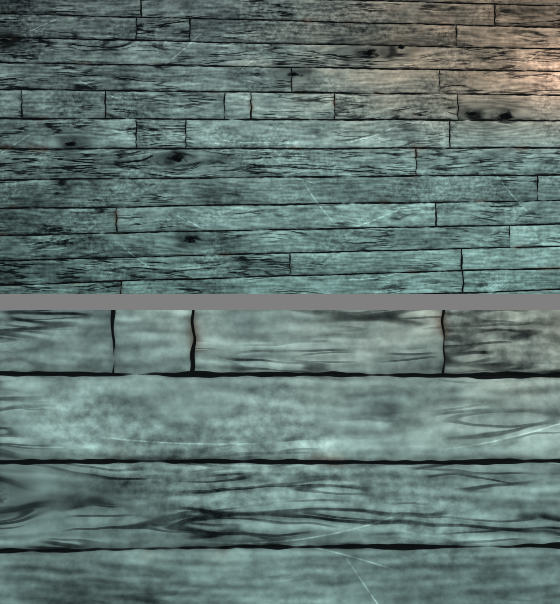
Top, the full canvas; bottom, a detail of the centre.
A Shadertoy shader for this texture:

```glsl
// Weathered teal plank wall: fanned rows, butt joints, cracked grain, knots, scratches, warm light at right.
const vec3 DARK = vec3(0.07, 0.09, 0.095);
const vec3 PALE = vec3(0.71, 0.81, 0.79);
const vec3 WARM_TINT = vec3(1.15, 0.90, 0.79);
const vec3 TEAL_TINT = vec3(0.90, 1.02, 1.01);
const vec3 GLOW = vec3(0.34, 0.25, 0.21);
const vec3 RUST = vec3(0.36, 0.20, 0.14);
const float PITCH = 0.0925;       // mean plank height
const float FAN_Y = 0.53;         // height where the seams run level
const float FAN = 0.13;           // narrowing of planks towards the right
const float ROW_AT_FAN = 5.4;
const float ROW_SWAY = 0.2;       // variation of plank height
const float SEAM = 0.0021;        // half width of the gaps
const float JOINT_CELL = 0.27;    // one possible joint per cell
const int JOINT_CELLS = 8;
const int KNOTS = 9;
const int SCRATCHES = 18;
const float TAU = 6.28318;

vec2 hash2(vec2 p) {
    vec3 q = fract(p.xyx * vec3(0.1031, 0.1030, 0.0973));
    q += dot(q, q.yzx + 33.33);
    return fract((q.xx + q.yz) * q.zy);
}

// Gradient noise, about -1 to 1
float gradAt(vec2 cell, vec2 offset) {
    float a = TAU * hash2(cell).x;
    return dot(vec2(cos(a), sin(a)), offset);
}

float noise(vec2 p) {
    vec2 i = floor(p), f = p - i;
    vec2 w = f * f * f * (f * (f * 6.0 - 15.0) + 10.0);
    vec2 e = vec2(1.0, 0.0);
    float low = mix(gradAt(i, f), gradAt(i + e.xy, f - e.xy), w.x);
    float high = mix(gradAt(i + e.yx, f - e.yx), gradAt(i + e.xx, f - e.xx), w.x);
    return 1.5 * mix(low, high, w.y);
}

float fbm(vec2 p) {
    float sum = 0.0, amp = 0.55;
    for (int i = 0; i < 4; i++) {
        sum += amp * noise(p);
        p = p * 2.03 + 17.3;
        amp *= 0.55;
    }
    return sum;
}

// Thin line along the zero crossings of a noise value
float vein(float n, float width) {
    return 1.0 - smoothstep(0.3 * width, width, abs(n));
}

void mainImage(out vec4 fragColor, in vec2 fragCoord) {
    float px = 1.0 / iResolution.y;
    vec2 p = fragCoord * px;
    float u = fragCoord.x / iResolution.x;
    float aspect = iResolution.x * px;

    // Plank rows
    float wobble = 0.002 * noise(p * vec2(4.0, 9.0)) + 0.0009 * noise(p * vec2(45.0, 12.0));
    float r = (p.y + wobble - FAN_Y) * (1.0 + FAN * u) / PITCH + ROW_AT_FAN;
    r += ROW_SWAY * sin(r * TAU / 10.0);
    float row = floor(r), f = r - row;
    float seamDist = min(f, 1.0 - f) * PITCH;

    // Butt joints, denser in the middle rows
    float jointDist = 1.0, board = 0.0;
    float chance = mix(0.15, 0.62, exp(-pow((row - 6.0) / 2.3, 2.0)));
    float xJoint = p.x + 0.003 * noise(vec2(p.x * 6.0, p.y * 45.0));
    for (int i = 0; i < JOINT_CELLS; i++) {
        vec2 h = hash2(vec2(float(i) + 3.0, row + 41.0));
        float at = (float(i) + 0.15 + 0.7 * h.x) * JOINT_CELL;
        if (h.y < chance) {
            jointDist = min(jointDist, abs(xJoint - at));
            board += step(at, xJoint);
        }
    }
    vec2 boardRnd = hash2(vec2(row + 23.0, board * 7.0 + 5.0));

    // Knots open the grain and leave dark holes
    float grainY = p.y, hole = 0.0, stain = 0.0;
    for (int i = 0; i < KNOTS; i++) {
        vec2 h = hash2(vec2(float(i) * 3.0 + 11.0, 67.0));
        vec2 d = p - vec2((float(i) + h.x) / float(KNOTS) * aspect, 0.06 + 0.88 * h.y);
        float size = 0.6 + 0.6 * fract(h.x * 7.0);
        float e = length(d * vec2(32.0, 85.0)) / size + 1.1 * fbm(p * vec2(35.0, 60.0));
        hole = max(hole, 1.0 - smoothstep(0.3, 1.2, e));
        stain = max(stain, exp(-dot(d * vec2(13.0, 22.0), d * vec2(13.0, 22.0)) / size));
        grainY -= 0.75 * d.y * exp(-dot(d * vec2(9.0, 25.0), d * vec2(9.0, 25.0)));
    }

    // Grain: fibres, short broken cracks, blotches and grit
    vec2 g = vec2(p.x, grainY + 0.013 * noise(p * vec2(3.0, 9.0) + boardRnd * 30.0));
    g.y += 0.0018 * noise(p * vec2(28.0, 22.0));
    g += boardRnd * 13.0;
    float fibre = noise(g * vec2(13.0, 120.0)) + 0.6 * noise(g * vec2(30.0, 75.0));
    float patchy = smoothstep(-0.3, 0.3, noise(p * vec2(4.5, 18.0) + boardRnd * 9.0) + boardRnd.y - 0.5);
    float broken = smoothstep(-0.25, 0.15, noise(g * vec2(11.0, 30.0) + 4.0));
    float wide = noise(g * vec2(5.0, 46.0)), thin = noise(g * vec2(8.0, 78.0) + 8.0);
    float crack = max(vein(wide, 0.15), 0.75 * vein(thin, 0.2)) * broken;
    float lip = smoothstep(0.12, 0.4, wide) * patchy;
    float blotch = fbm(p * vec2(4.5, 8.0) + boardRnd * 5.0);
    float grit = fbm(p * vec2(70.0, 85.0));
    float rough = smoothstep(0.0, 0.4, noise(p * vec2(5.0, 7.0) + 51.0));

    // Light falls off to the left, the top and the lower left corner
    float tone = 0.55 + 0.10 * u;
    tone -= 0.17 * smoothstep(0.72, 1.0, p.y) + 0.14 * (1.0 - smoothstep(0.0, 0.4, u));
    tone -= 0.10 * (1.0 - smoothstep(0.0, 0.25, p.y)) * (1.0 - u);
    tone += 0.15 * (boardRnd.x - 0.5) + 0.31 * blotch + 0.17 * fibre;
    tone += (0.15 + 0.14 * rough) * grit + 0.13 * lip;
    tone -= 0.38 * crack * patchy + (0.22 + 0.3 * grit) * stain;
    tone += 0.13 * smoothstep(0.80, 0.93, f) - 0.08 * (1.0 - smoothstep(0.0, 0.16, f));

    // Faint, hair-thin curved scratches, mostly at the left
    for (int i = 0; i < SCRATCHES; i++) {
        vec2 h = hash2(vec2(float(i) + 7.0, 19.0)), k = hash2(vec2(float(i) + 31.0, 83.0));
        float a = mix(-1.0, 0.9, k.x);
        vec2 d = p - vec2(aspect * pow(h.x, 1.5), h.y);
        vec2 s = vec2(cos(a) * d.x + sin(a) * d.y, cos(a) * d.y - sin(a) * d.x);
        float len = 0.05 + 0.10 * k.y;
        float off = abs(s.y - (k.y - 0.5) * 2.0 * s.x * s.x);
        float line = 1.0 - smoothstep(0.0, 0.0006 + px, off);
        tone += (0.2 + 0.25 * grit) * line * (1.0 - smoothstep(0.4 * len, len, abs(s.x)));
    }

    // Colour, warm tint and glow
    vec3 color = mix(DARK, PALE, clamp(tone, 0.0, 1.15));
    float warm = smoothstep(0.35, 0.95, u + 0.15 * blotch) * smoothstep(0.42, 0.78, p.y);
    color *= mix(mix(vec3(1.0), TEAL_TINT, 1.0 - p.y), WARM_TINT, warm);
    vec2 toGlow = (vec2(u, p.y) - vec2(1.02, 0.73)) / vec2(0.09, 0.12);
    color += GLOW * exp(-dot(toGlow, toGlow)) * (0.4 + tone);
    float rust = smoothstep(0.4, 0.7, noise(p * vec2(11.0, 17.0))) * exp(-min(seamDist, jointDist) * 170.0);
    color = mix(color, RUST, 0.5 * rust);

    // Gaps of uneven width and depth, ragged chips and holes
    float uneven = noise(p * vec2(13.0, 14.0)) + 0.5 * noise(p * vec2(50.0, 40.0));
    float width = SEAM * (1.0 + 0.9 * uneven);
    float gapDist = min(seamDist, jointDist + 0.0007);
    float gap = 1.0 - smoothstep(width - 0.6 * px, width + 0.6 * px, gapDist);
    float depth = smoothstep(-0.9, 0.1, uneven + 0.3);
    color *= 1.0 - 0.42 * depth * exp(-gapDist * 260.0);
    color = mix(color, DARK * 0.5, max(0.92 * depth * gap, hole));
    fragColor = vec4(clamp(color, 0.0, 1.0), 1.0);
}
```
